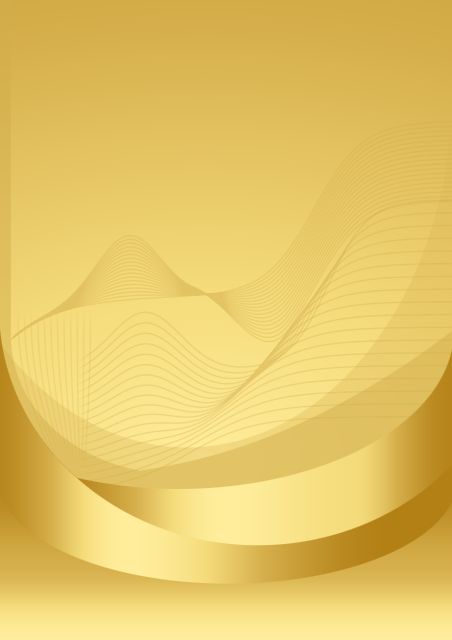
Write a Shadertoy shader that draws this background.

```glsl
// Gold tone: 0 is deep, 1 is bright
vec3 gold(float tone) {
    vec3 c = mix(vec3(.70, .50, .08), vec3(.84, .69, .30), clamp(tone / .5, 0., 1.));
    c = mix(c, vec3(.96, .86, .48), clamp((tone - .5) / .3, 0., 1.));
    return mix(c, vec3(1., .93, .61), clamp((tone - .8) / .2, 0., 1.));
}

// Coverage below a smooth boundary d = 0
float cover(float d) {
    return clamp(.5 - d / (fwidth(d) + 1e-5), 0., 1.);
}

// Inside of a bowl: lower half of an ellipse with straight sides above
float bowl(vec2 p, vec2 center, vec2 radius) {
    vec2 q = (p - center) / radius;
    return cover(length(vec2(q.x, max(q.y, 0.))) - 1.);
}

float sigmoid(float v) { return 1. / (1. + exp(-v)); }
float bump(float v) { return exp(-v * v); }

// Upper wave: a hump on the left, a node, then a rising sheet
float upperWave(float x, float t) {
    float spine = .462 + .065 * exp(-(x - .03) / .11) - .273 * sigmoid((x - .695) / .055);
    return spine + t * (.124 * smoothstep(.43, .64, x) - .1 * bump((x - .285) / .1));
}

// Lower wave: wide rows whose rise moves left with t
float lowerWave(float x, float t) {
    float rise = sigmoid((x - mix(.726, .414, t)) / mix(.044, .074, t));
    return mix(.579, .768, t) - .091 * (1. - t) * bump((x - .322) / .11)
         - mix(.267, .117, t) * rise;
}

// Thin stroke from an offset and the slope of its curve
float stroke(float offset, float slope) {
    float d = abs(offset) / sqrt(1. + slope * slope);
    float aa = 1. / iResolution.y;
    return 1. - smoothstep(.0007 - .5 * aa, .0007 + aa, d);
}

float waveLines(vec2 p) {
    float aspect = iResolution.y / iResolution.x, e = .002, ink = 0.;
    float rowFade = smoothstep(.16, .21, p.x), startFade = smoothstep(.02, .06, p.x);
    for (int i = 0; i < 18; i++) {
        float t = float(i) / 17.;
        float a = upperWave(p.x, t), b = lowerWave(p.x, t);
        float slopeA = (upperWave(p.x + e, t) - a) / e * aspect;
        float slopeB = (lowerWave(p.x + e, t) - b) / e * aspect;
        ink += startFade * stroke(p.y - a, slopeA) + rowFade * stroke(p.y - b, slopeB);
    }
    // Steep threads gathering at the left
    float drop = (p.y - .5) / .24;
    float span = smoothstep(-.1, .1, drop) * (1. - smoothstep(.8, 1.05, drop));
    for (int i = 0; i < 12; i++) {
        float s = float(i) / 11.;
        float x = mix(mix(.04, .2, s), mix(.14, .185, s), drop * abs(drop));
        ink += span * stroke((p.x - x) / aspect, .3) * .7;
    }
    return min(ink, 1.6);
}

void mainImage(out vec4 fragColor, in vec2 fragCoord) {
    vec2 p = fragCoord / iResolution.xy;
    p.y = 1. - p.y; // y runs downward from the top edge

    // Floor gradient
    vec3 color = gold(.05 + .45 * smoothstep(.75, .9, p.y) + .5 * smoothstep(.88, 1., p.y));

    // Lower and upper metallic ribbons
    float lowerTone = smoothstep(-.05, .28, p.x) * (1. - smoothstep(.28, .88, p.x));
    color = mix(color, gold(lowerTone), bowl(p, vec2(.505, .749), vec2(.507, .163)));
    float upperTone = smoothstep(.1, .5, p.x)
                    * (1. - .2 * smoothstep(.5, .79, p.x) - .75 * smoothstep(.78, 1., p.x));
    float upperRim = bowl(p, vec2(.57, .483), vec2(.572, .369));
    color = mix(color, gold(upperTone), upperRim);

    // Main panel glowing from its lower centre
    vec3 panel = gold(1. - .75 * length((p - vec2(.45, .72)) * vec2(.45, 1.)));

    // Translucent bands along the panel rim
    vec3 shade = vec3(.86, .72, .34);
    panel = mix(panel, shade, .36 * (1. - bowl(p, vec2(.414, .143), vec2(.586, .556))));
    float leftArc = 1. - bowl(vec2(min(p.x, .386), p.y), vec2(.386, .525), vec2(.362, .215));
    float sweep = .742 - .32 * pow(p.x - .162, 2.);
    float rightArc = cover(sweep - p.y);
    panel = mix(panel, vec3(.82, .68, .29), .48 * max(leftArc, rightArc));

    // Fine wave lines
    panel = mix(panel, vec3(.81, .66, .28), .3 * waveLines(p));

    float panelMask = upperRim * bowl(p, vec2(.395, .517), vec2(.609, .247));
    fragColor = vec4(mix(color, panel, panelMask), 1.);
}
```
